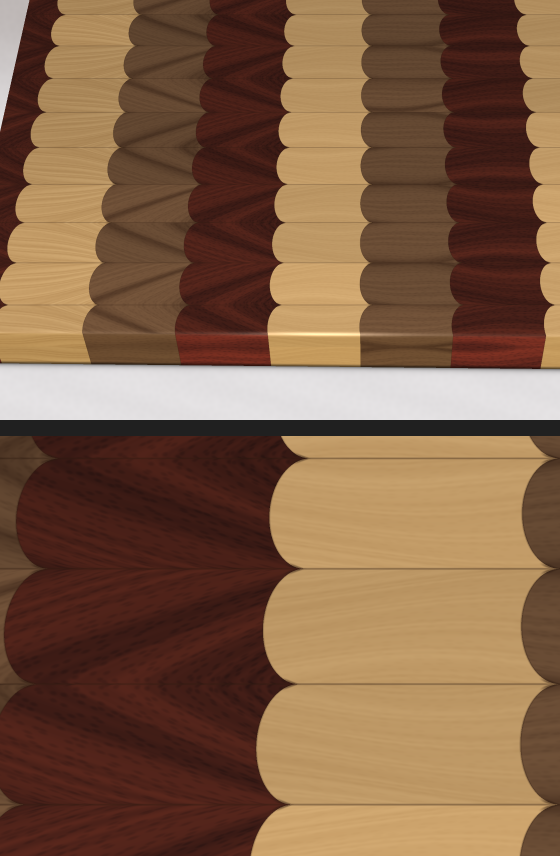
Top: the whole. Bottom: its middle third, enlarged.
Give the GLSL for this pattern, as a WebGL 2 fragment shader.

```glsl
#version 300 es
precision highp float;
// Scalloped three-wood cutting board in perspective, resting on a pale cloth.
uniform vec2 u_resolution;
out vec4 fragColor;

// Wood and cloth colours
const vec3 WALNUT = vec3(0.425, 0.31, 0.215);
const vec3 WALNUT_DARK = vec3(0.27, 0.18, 0.12);
const vec3 MAHOGANY = vec3(0.335, 0.145, 0.105);
const vec3 MAHOGANY_DARK = vec3(0.185, 0.085, 0.07);
const vec3 MAPLE = vec3(0.765, 0.62, 0.42);
const vec3 MAPLE_DARK = vec3(0.63, 0.475, 0.285);
const vec3 CLOTH = vec3(0.89, 0.88, 0.885);
const vec3 CLOTH_SHADE = vec3(0.69, 0.66, 0.65);
const vec3 GLUE = vec3(0.17, 0.10, 0.06);

// Layout, in canvas heights measured from the top
const float HORIZON = 3.6615;       // vanishing line, above the canvas
const float ROW_SCALE = 187.79;
const float ROW_OFFSET = 42.8;
const float COLUMN_SCALE = 0.04947; // column width per unit of depth
const float CENTER_X = 0.889;       // stripe edge that runs straight down
const float LOBE_DEPTH = 0.15;      // scallop bulge in column widths
const float LEFT_EDGE = -4.52;      // board edge in columns
const float FRONT_Y = 0.791;
const float FRONT_TILT = 0.0065;
const float BASE_Y = 0.865;
const float BASE_TILT = 0.0104;
const float LINE_WIDTH = 0.0013;
const int SAMPLES = 3;

float hash(vec2 p) {
  return fract(sin(dot(p, vec2(127.1, 311.7))) * 43758.5453);
}

// Distance to the nearest jittered cell point
float cellular(vec2 p) {
  vec2 cell = floor(p), f = fract(p);
  float nearest = 2.0;
  for (int y = -1; y <= 1; y++)
    for (int x = -1; x <= 1; x++) {
      vec2 o = vec2(x, y), id = cell + o;
      vec2 jitter = vec2(hash(id), hash(id + 19.7));
      nearest = min(nearest, length(o + jitter - f));
    }
  return nearest;
}

// Layered-sine grain; rows mirror each other in pairs
vec3 wood(float column, float row, float along, float face) {
  float kind = mod(column, 3.0);
  float block = floor(row);
  float seed = hash(vec2(column, 3.0)) * 6.28;
  float tone = hash(vec2(column, block));
  float mirrored = abs(mod(row + step(0.0, column), 2.0) - 1.0);
  float slope = column < -1.0 ? 0.55 : 0.14;
  if (kind > 1.5) slope *= 0.45;
  slope *= 1.0 - 0.8 * face;
  float w = mirrored + slope * along * 1.6
          + 0.10 * sin(along * 3.2 + mirrored * 2.0 + seed + tone);
  float broad = 0.5 + 0.5 * sin(w * 8.0 + seed + 1.2 * sin(w * 5.0 + tone * 2.0));
  float rings = 0.5 + 0.5 * sin(w * 38.0 + 2.0 * sin(w * 11.0 + seed));
  float fine = 0.5 + 0.5 * sin(w * 83.0 + 2.5 * sin(w * 29.0) + along * 3.0);
  float pores = 1.0 - smoothstep(0.08, 0.4, cellular(vec2(along * 14.0 + seed, w * 24.0)));

  vec3 c;
  if (kind < 0.5)
    c = mix(WALNUT, WALNUT_DARK, 0.6 * pow(broad, 4.0) + 0.14 * rings + 0.1 * fine + 0.12 * pores);
  else if (kind < 1.5)
    c = mix(MAHOGANY, MAHOGANY_DARK, 0.5 * broad + 0.25 * rings + 0.13 * fine + 0.25 * pores);
  else {
    float strength = column < -3.0 ? 0.5 : 0.22; // ash rings show more than maple
    c = mix(MAPLE, MAPLE_DARK, strength * (0.45 * rings + 0.5 * fine) + 0.12 * broad + 0.06 * pores);
  }
  return c * (0.95 + 0.1 * tone);
}

vec3 cloth(vec2 p) {
  float weave = cellular(p * 60.0) - 0.5 + 0.5 * sin(p.x * 17.0 + 3.0 * sin(p.y * 23.0));
  float shade = (1.0 - smoothstep(0.0, 0.34, p.y)) * 0.75;
  return mix(CLOTH, CLOTH_SHADE, shade) + 0.012 * weave;
}

vec3 scene(vec2 p) {
  float front = FRONT_Y + FRONT_TILT * p.x;
  float base = BASE_Y + BASE_TILT * p.x;
  float drop = max(p.y - front, 0.0);
  float topY = min(p.y, front);
  float face = smoothstep(0.0, 0.004, drop);

  // Perspective coordinates in columns and rows
  float width = COLUMN_SCALE * (topY + HORIZON) * (1.0 - 0.42 * drop);
  float u = (p.x - CENTER_X) / width;
  float row = ROW_SCALE / (topY + HORIZON) - ROW_OFFSET;
  float t = 2.0 * fract(row) - 1.0;
  float scallop = u + LOBE_DEPTH * sqrt(max(1.0 - t * t, 0.0));
  float column = floor(scallop), along = fract(scallop);
  vec3 c = wood(column, row - drop * 11.0, along, face);

  // Glue joints, block seams and gaps at the cusps
  float rowDist = min(fract(row), 1.0 - fract(row)) * 0.094;
  float sideDist = min(along, 1.0 - along) * width;
  float seam = (1.0 - smoothstep(0.0, LINE_WIDTH, rowDist)) * (1.0 - face);
  float joint = 1.0 - smoothstep(0.0, LINE_WIDTH, sideDist);
  float cusp = (1.0 - smoothstep(0.002, 0.006, length(vec2(rowDist, sideDist)))) * (1.0 - face);
  c = mix(c, GLUE, max(max(seam * 0.4, joint * 0.35), cusp * 0.5));

  // Light across the top, front face and polished lip
  c *= mix(0.93, 1.08, smoothstep(0.0, FRONT_Y, p.y));
  float red = 1.0 - step(0.5, abs(mod(column, 3.0) - 1.0));
  c *= mix(vec3(1.0), mix(vec3(0.95, 0.93, 0.84), vec3(1.4, 1.25, 1.2), red), face);
  float lip = exp(-pow((p.y - front) / 0.0045, 2.0));
  float glare = exp(-pow((p.x - 0.77) / 0.17, 2.0));
  c += lip * (0.06 + 0.32 * glare) * vec3(1.0, 0.96, 0.88);
  c *= 1.0 - 0.55 * smoothstep(base - 0.008, base, p.y);

  // Cloth beyond the board, with a contact shadow below
  float below = p.y - base;
  vec3 ground = cloth(p) * (1.0 - 0.5 * exp(-max(below, 0.0) / 0.005) * step(0.0, below));
  return below > 0.0 || u < LEFT_EDGE ? ground : c;
}

void main() {
  vec3 sum = vec3(0.0);
  for (int y = 0; y < SAMPLES; y++)
    for (int x = 0; x < SAMPLES; x++) {
      vec2 offset = (vec2(x, y) + 0.5) / float(SAMPLES) - 0.5;
      vec2 p = (gl_FragCoord.xy + offset) / u_resolution.y;
      sum += scene(vec2(p.x, 1.0 - p.y));
    }
  fragColor = vec4(sum / float(SAMPLES * SAMPLES), 1.0);
}
```
